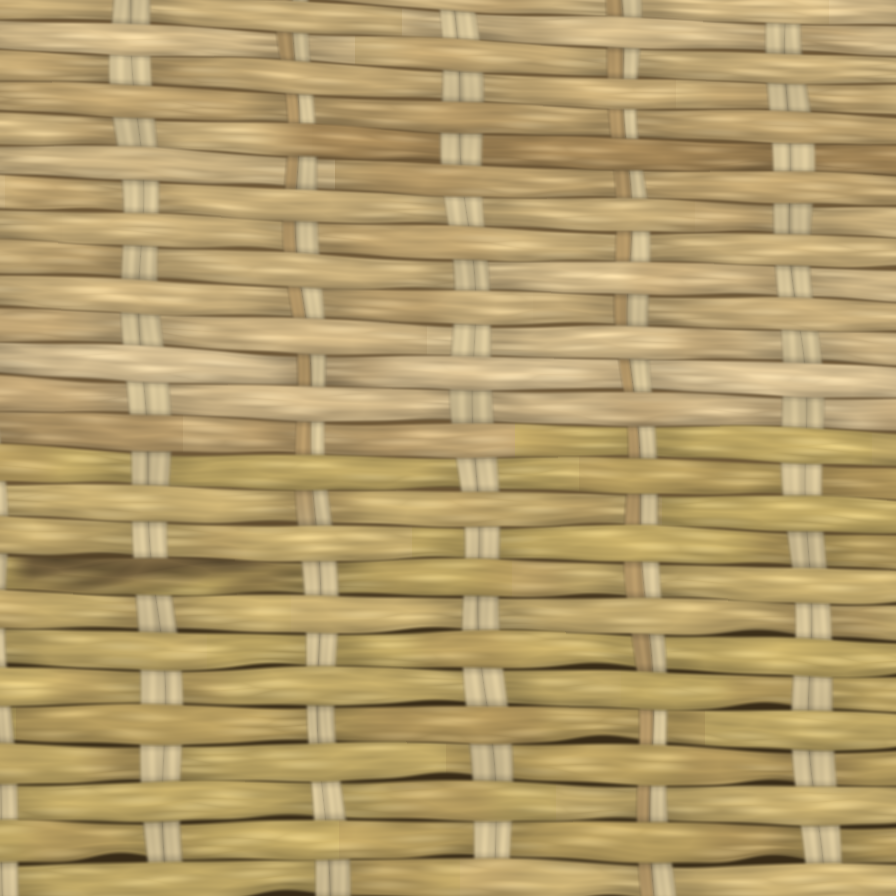
Reproduce this texture procedurally as a WebGL 2 fragment shader.

```glsl
#version 300 es
precision highp float;
uniform vec2 u_resolution;
out vec4 fragColor;

const float PI = 3.14159265;
const vec3 GAP_TOP = vec3(0.43, 0.34, 0.21);
const vec3 GAP_LOW = vec3(0.22, 0.17, 0.09);
const vec3 TAN = vec3(0.76, 0.66, 0.46);
const vec3 PALE = vec3(0.82, 0.73, 0.56);
const vec3 OLIVE = vec3(0.73, 0.64, 0.38);
const vec3 BROWN = vec3(0.61, 0.49, 0.31);
const vec3 STAIN = vec3(0.38, 0.31, 0.20);
const vec3 STAKE = vec3(0.83, 0.76, 0.59);

float hash(vec2 p) {
  p = fract(p * vec2(0.1031, 0.1137));
  p += dot(p, p.yx + 33.33);
  return fract((p.x + p.y) * p.x * 7.31);
}

// Distance to the nearest scattered point
float cellular(vec2 p) {
  vec2 cell = floor(p);
  float nearest = 2.0;
  for (int y = -1; y <= 1; y++)
    for (int x = -1; x <= 1; x++) {
      vec2 c = cell + vec2(x, y);
      vec2 point = c + vec2(hash(c + 40.0), hash(c + 91.7));
      nearest = min(nearest, length(p - point));
    }
  return nearest;
}

float waves(float x, float seed) {
  return 0.5 * sin(x * 9.0 + seed * 2.4) + 0.3 * sin(x * 23.0 + seed * 5.1)
       + 0.2 * sin(x * 51.0 + seed * 3.7);
}

// Height of a strand: +1 over a stake, -1 behind it
float weave(float column, float row) {
  return cos(PI * (column - row));
}

// 1 on the chosen row, 0 elsewhere
float onRow(float row, float chosen) {
  return 1.0 - step(0.5, abs(row - chosen));
}

// Dye of a strand, in joined lengths that change along the row
vec3 strandColor(float x, float row) {
  float piece = hash(vec2(row + 60.0, floor(x * 1.3 + hash(vec2(row + 50.0, 7.0))) + 20.0));
  float olive = step(12.5, row + 0.6 * step(0.575, x));
  float bleached = exp(-pow((row - 10.3) / 1.8, 2.0));
  vec3 color = mix(mix(TAN, PALE, bleached), OLIVE, olive);
  color = mix(color, mix(PALE, TAN, olive), 0.6 * smoothstep(0.5, 1.0, piece));
  color = mix(color, BROWN, 0.3 * smoothstep(0.4, 0.0, piece));
  color = mix(color, BROWN, 0.3 * smoothstep(0.1, 0.8, waves(x * 0.8, row * 1.3 + 2.0)));
  float brownRow = onRow(row, 3.0) * smoothstep(0.27, 0.36, x);
  float pinkRow = onRow(row, 12.0) * (1.0 - olive);
  return mix(color, BROWN, 0.8 * brownRow + 0.35 * pinkRow);
}

// One horizontal strand: shaded colour and coverage
vec4 strand(float x, float down, float column, float level, float row) {
  float rise = weave(column, row);
  float slit = pow(max(0.0, -weave(column + 0.3, row)), 4.0);
  float open = mix(0.05, 0.16, smoothstep(0.6, 0.8, down)) * (0.2 + hash(vec2(row + 12.0, floor(column) + 30.0)));
  float offset = level - row - 0.5 - 0.05 * waves(x, row);
  float halfHeight = 0.50 + 0.04 * rise + 0.025 * waves(x + 3.0, row + 8.0);
  halfHeight -= offset > 0.0 ? open * slit : 0.0;
  float v = offset / halfHeight;
  float coverage = 1.0 - smoothstep(halfHeight - 0.09, halfHeight + 0.05, abs(offset));

  // Rounded body, darker below and where it dips behind a stake
  float body = sqrt(max(0.0, 1.0 - v * v));
  float light = mix(0.76, 1.01, body) - 0.06 * v;
  light *= 1.0 - 0.08 * smoothstep(0.4, 1.0, -rise) + 0.035 * rise;

  // Long fibres, soft mottling and pale streaks
  float fibre = sin(v * 9.0 + 3.0 * waves(x, row + 4.0)) + 0.5 * sin(v * 19.0 + 6.0 * waves(x * 0.7, row));
  float mottle = cellular(vec2(x * 13.0 + row * 3.7, v * 1.3 + row * 6.0 + 20.0));
  float streak = smoothstep(0.5, 0.0, cellular(vec2(x * 10.0 + row * 1.9, v * 1.5 + row * 9.0 + 70.0)));
  light += 0.018 * fibre + 0.15 * (mottle - 0.45) + 0.04 * waves(x * 0.6, row * 1.7);
  vec3 color = strandColor(x, row) * light + vec3(0.10, 0.10, 0.09) * streak * body;

  // Weathered dark patch on one length
  float stained = onRow(row, 16.0) * smoothstep(0.44, 0.27, x) * smoothstep(0.0, 0.04, x);
  float patchy = 0.6 + 0.4 * waves(x * 1.4 + 0.1 * v, 3.0) - 0.35 * v;
  color = mix(color, STAIN * (0.8 + 0.5 * mottle), stained * clamp(patchy, 0.0, 0.9));
  return vec4(color, coverage);
}

// One upright stake made of two rounded strips
vec4 stake(float column, float level) {
  float id = floor(column + 0.5);
  float odd = mod(id, 2.0);
  float halfWidth = mix(0.122, 0.100, odd) + 0.012 * sin(level * 0.7 + id * 3.0);
  float offset = column - id + 0.018 * sin(level * 0.9 + id * 2.0);
  float across = offset / halfWidth;
  float split = 0.18 * sin(id * 2.3 + level * 0.4) - 0.1 * odd;
  float strip = across < split ? (across + 1.0) / (1.0 + split) : (across - split) / (1.0 - split);
  float light = 0.76 + 0.24 * sqrt(max(0.0, sin(PI * clamp(strip, 0.0, 1.0))));
  light += 0.025 * sin(across * 13.0 + sin(level + id)) + 0.04 * sin(level * 1.3 + id * 4.0);

  // Shade cast by the strands above and below each exposed part
  float hiddenRow = 2.0 * floor((level - 1.0 + odd) * 0.5) + 1.0 - odd;
  light *= 1.0 - 0.2 * smoothstep(0.25, 0.55, abs(level - hiddenRow - 0.5));
  float worn = id < 2.0 ? 1.0 - smoothstep(13.0, 17.0, level) : 1.0;
  float brownStrip = odd * worn * (1.0 - smoothstep(split - 0.15, split + 0.15, across));
  vec3 color = mix(STAKE, BROWN * 1.08, 0.75 * brownStrip) * light;
  return vec4(color, 1.0 - smoothstep(halfWidth - 0.022, halfWidth + 0.014, abs(offset)));
}

vec3 over(vec3 under, vec4 layer) {
  return mix(under, layer.rgb, layer.a);
}

void main() {
  vec2 uv = gl_FragCoord.xy / u_resolution;
  float x = uv.x;
  float down = 1.0 - uv.y;

  // Leaning stakes; rows tilt at the top and widen downwards
  float column = (x - 0.145 - 0.042 * down) / 0.1826;
  float y = down - 0.045 * (x - 0.15) * (1.0 - down);
  float level = 29.46 * y - 3.75 * y * y - 0.835 + 0.06 * sin(x * 7.0 + down * 5.0);
  float base = floor(level);

  // Strands behind, then stakes, then strands in front
  vec3 color = mix(GAP_TOP, GAP_LOW, smoothstep(0.5, 0.75, down));
  for (int pass = 0; pass < 2; pass++) {
    for (int i = -1; i <= 1; i++) {
      float row = base + float(i);
      bool front = weave(column, row) > 0.0;
      if (front == (pass == 1)) color = over(color, strand(x, down, column, level, row));
    }
    if (pass == 0) color = over(color, stake(column, level));
  }
  fragColor = vec4(color, 1.0);
}
```
